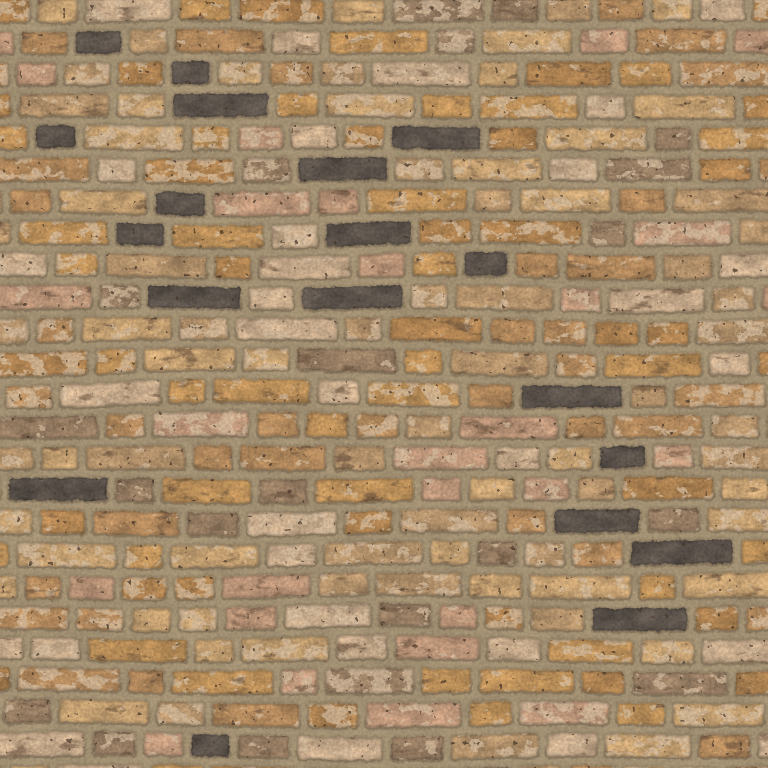
Write a Shadertoy shader that draws this texture.

```glsl
// Weathered stock-brick wall: courses of alternating long and short bricks in
// wide sandy mortar. Each brick is a ragged rounded box with a hashed clay tone;
// gradient noise adds blotches, pale flaking, scorch marks, pits and grain.

#define COURSES 24.0       // brick rows up the canvas
#define PAIRS 5.0          // long + short brick pairs across
#define COURSE_SHIFT 0.19  // vertical phase, in courses
#define LONG_SHARE 0.66    // part of a pair taken by the long brick
#define BED 0.0125         // horizontal mortar thickness
#define JOINT 0.0120       // vertical mortar thickness
#define RAGGED 0.0032      // roughness of brick edges
#define DRIFT 0.16         // waviness of the courses
#define SPLIT_CHANCE 0.14  // long bricks replaced by two short ones
#define DARK_CHANCE 0.05   // burnt bricks

const vec3 MORTAR = vec3(0.635, 0.565, 0.450);
const vec3 PALE   = vec3(0.810, 0.715, 0.600);
const vec3 SCORCH = vec3(0.390, 0.300, 0.225);
const vec3 BURNT  = vec3(0.360, 0.325, 0.295);
const vec3 SHADOW = vec3(0.400, 0.340, 0.260);
const vec3 CLAY[8] = vec3[8](
    vec3(0.73, 0.56, 0.35), vec3(0.68, 0.51, 0.32),
    vec3(0.76, 0.62, 0.44), vec3(0.70, 0.57, 0.42),
    vec3(0.77, 0.66, 0.54), vec3(0.73, 0.58, 0.47),
    vec3(0.58, 0.48, 0.38), vec3(0.69, 0.53, 0.36));

float hash(vec2 p) {
    vec3 q = fract(p.xyx * vec3(0.1031, 0.1030, 0.0973));
    q += dot(q, q.yzx + 33.33);
    return fract((q.x + q.y) * q.z);
}

vec2 gradient(vec2 cell) {
    float angle = 6.28319 * hash(cell + 17.0);
    return vec2(cos(angle), sin(angle));
}

float noise(vec2 p) {
    vec2 i = floor(p), f = p - i;
    vec2 s = f * f * f * (f * (f * 6.0 - 15.0) + 10.0);
    vec2 e = vec2(0.0, 1.0);
    float low  = mix(dot(gradient(i), f), dot(gradient(i + e.yx), f - e.yx), s.x);
    float high = mix(dot(gradient(i + e), f - e), dot(gradient(i + 1.0), f - 1.0), s.x);
    return 1.4 * mix(low, high, s.y);
}

float fbm(vec2 p) {
    float sum = 0.0, amp = 0.55;
    for (int k = 0; k < 4; k++) {
        sum += amp * noise(p);
        p = mat2(1.6, 1.2, -1.2, 1.6) * p + 7.3;
        amp *= 0.55;
    }
    return sum;
}

// Finds the brick at uv: xy = offset from its centre, z = half width, w = id.
vec4 findBrick(vec2 uv) {
    float v = uv.y * COURSES - COURSE_SHIFT + DRIFT * noise(uv * vec2(3.0, 5.0) + 4.0);
    float row = floor(v);
    float u = uv.x * PAIRS + 0.5 * mod(row, 2.0) + 0.35 * (hash(vec2(row, 91.0)) - 0.5);
    float pair = floor(u), f = u - pair;
    vec2 seed = vec2(mod(pair, PAIRS), mod(row, COURSES));
    float cut = LONG_SHARE + 0.12 * (hash(seed + 5.0) - 0.5);
    vec2 span = f < cut ? vec2(0.0, cut) : vec2(cut, 1.0);
    if (f < cut && hash(seed + 29.0) < SPLIT_CHANCE)
        span = f < 0.5 * cut ? vec2(0.0, 0.5 * cut) : vec2(0.5 * cut, cut);
    float id = hash(seed + 53.0 * span.x + 11.0);
    return vec4((f - 0.5 * (span.x + span.y)) / PAIRS, (v - row - 0.5) / COURSES,
                0.5 * (span.y - span.x) / PAIRS, id);
}

float roundedBox(vec2 p, vec2 halfSize, float radius) {
    vec2 q = abs(p) - halfSize + radius;
    return length(max(q, 0.0)) + min(max(q.x, q.y), 0.0) - radius;
}

vec3 brickColor(vec2 uv, float id) {
    vec2 p = uv + 3.0 * id;  // separate noise field for each brick
    float pick = hash(vec2(id * 431.0, 3.0)), wear = hash(vec2(id * 719.0, 8.0));
    vec3 color = CLAY[int(pick * 7.999)];
    float blotch = fbm(p * vec2(28.0, 42.0));
    color *= 1.0 + 0.28 * blotch;
    float flake = fbm(p * vec2(42.0, 60.0) + 31.0) + 0.5 * (wear - 0.72);
    color = mix(color, PALE, 0.75 * smoothstep(0.02, 0.16, flake));
    float scorch = fbm(p * vec2(24.0, 55.0) + 67.0) - 0.35 * wear;
    color = mix(color, SCORCH, 0.6 * smoothstep(0.08, 0.42, scorch));
    if (hash(vec2(id * 977.0, 2.0)) < DARK_CHANCE)
        color = BURNT * (1.0 + 0.35 * blotch);
    float pit = noise(p * 110.0 + 13.0) + 0.3 * noise(p * 260.0);
    return mix(color, SCORCH * 0.7, 0.7 * smoothstep(0.60, 0.78, pit));
}

void mainImage(out vec4 fragColor, in vec2 fragCoord) {
    vec2 uv = fragCoord / iResolution.xy;
    float soft = max(0.0012, 0.8 / iResolution.y);
    float grain = noise(uv * 230.0) + 0.6 * noise(uv * 410.0 + 9.0);

    // Brick outline, broken up by coarse and fine noise
    vec4 brick = findBrick(uv);
    vec2 halfSize = vec2(brick.z - 0.5 * JOINT, 0.5 / COURSES - 0.5 * BED);
    float dist = roundedBox(brick.xy, halfSize, 0.004);
    dist += RAGGED * (fbm(uv * 65.0) + 0.25 * grain);
    float inside = 1.0 - smoothstep(-soft, soft, dist);

    // Sandy mortar with a thin shadow beside the bricks, deepest below them
    vec3 mortar = MORTAR * (1.0 + 0.10 * fbm(uv * vec2(14.0, 40.0)) + 0.06 * grain);
    float below = smoothstep(0.004, -0.012, brick.y);
    float shade = 1.0 - smoothstep(0.0, 0.0035, abs(dist - 0.001));
    mortar = mix(mortar, SHADOW, shade * mix(0.22, 0.5, below));

    // Brick face with a darkened worn rim
    vec3 face = brickColor(uv, brick.w) * (1.0 + 0.10 * grain);
    face *= 1.0 - 0.16 * smoothstep(-0.004, 0.0, dist);

    fragColor = vec4(clamp(mix(mortar, face, inside), 0.0, 1.0), 1.0);
}
```
